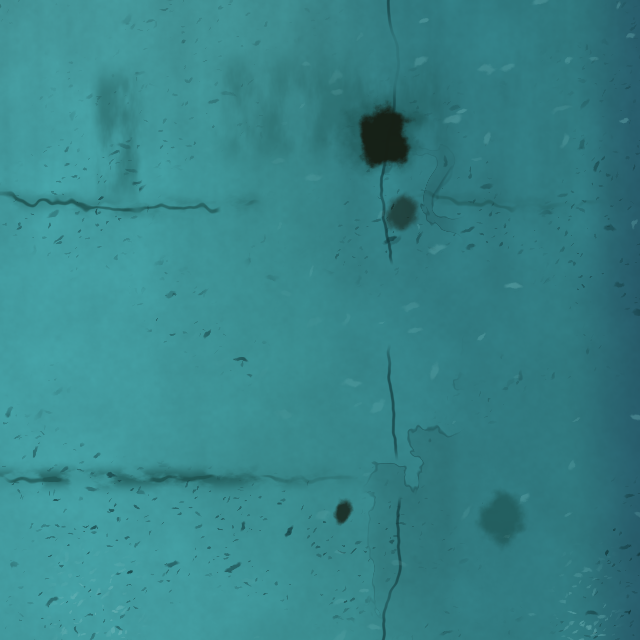
A WebGL 1 fragment shader for this texture:

```glsl
precision highp float;
// Weathered teal plaster wall with mouldy seams, a flaking crack, stains and chips.
uniform vec2 u_resolution;

const vec3 LIGHT_TEAL = vec3(0.262, 0.618, 0.635);
const vec3 MID_TEAL = vec3(0.225, 0.550, 0.562);
const vec3 DEEP_TEAL = vec3(0.188, 0.480, 0.505);
const vec3 EDGE_BLUE = vec3(0.150, 0.355, 0.415);
const vec3 MOULD = vec3(0.10, 0.30, 0.29);
const vec3 CHIP_DARK = vec3(0.06, 0.21, 0.22);
const vec3 RUST = vec3(0.085, 0.115, 0.075);
const vec3 CHIP_LIGHT = vec3(0.46, 0.73, 0.74);

float hash(vec2 p) {
  return fract(sin(dot(p, vec2(127.1, 311.7))) * 43758.5453);
}

float noise(vec2 p) {
  vec2 i = floor(p), f = fract(p);
  f = f * f * (3.0 - 2.0 * f);
  return mix(mix(hash(i), hash(i + vec2(1, 0)), f.x),
             mix(hash(i + vec2(0, 1)), hash(i + vec2(1, 1)), f.x), f.y);
}

float fbm(vec2 p) {
  float sum = 0.0, amp = 0.5;
  for (int i = 0; i < 5; i++) {
    sum += amp * noise(p);
    p = mat2(1.6, 1.2, -1.2, 1.6) * p + 7.3;
    amp *= 0.5;
  }
  return sum;
}

// Soft rectangle-like window from a to b along one axis.
float window(float x, float a, float b, float soft) {
  return smoothstep(a - soft, a + soft, x) * (1.0 - smoothstep(b - soft, b + soft, x));
}

// Scattered ragged flecks: one per grid cell, with random turn, size and strength.
float flecks(vec2 uv, float cells, float chance, float size, float seed) {
  vec2 p = uv * cells + 0.5 * (vec2(fbm(uv * 50.0), fbm(uv * 50.0 + 9.0)) - 0.5) * cells / 30.0;
  float cover = 0.0;
  for (int y = -1; y <= 1; y++) {
    for (int x = -1; x <= 1; x++) {
      vec2 cell = floor(p) + vec2(float(x), float(y));
      vec2 key = cell + seed;
      vec2 d = p - cell - vec2(hash(key), hash(key + 17.0));
      float turn = 1.6 * hash(key + 31.0) - 0.3;
      d = mat2(cos(turn), -sin(turn), sin(turn), cos(turn)) * d;
      float r = size * mix(0.35, 1.0, hash(key + 43.0));
      float shape = 1.0 - smoothstep(0.5, 1.1, length(d * vec2(0.6, 1.5)) / r);
      cover = max(cover, shape * step(hash(key + 59.0), chance) * mix(0.4, 1.0, hash(key + 71.0)));
    }
  }
  return cover;
}

// Ragged blot around a centre.
float stain(vec2 uv, vec2 center, vec2 radius, float soft) {
  float d = length((uv - center) / radius) + 1.3 * (fbm(uv * 38.0) - 0.5);
  return 1.0 - smoothstep(1.0 - soft, 1.0 + soft, d);
}

// Broken mould line along a horizontal joint, with a hazy band around it.
float seam(vec2 uv, float height, float wander, float haze) {
  float d = uv.y - height - wander * (fbm(vec2(uv.x * 9.0, height * 40.0)) - 0.5);
  float patches = smoothstep(0.40, 0.65, fbm(uv * vec2(24.0, 45.0)));
  float line = 1.0 - smoothstep(0.001, 0.005, abs(d + 0.012 * (noise(uv * 60.0) - 0.5)));
  return 0.55 * line * smoothstep(0.3, 0.6, noise(uv * vec2(28.0, 15.0)))
       + haze * exp(-d * d / 0.00022) * (0.3 + patches);
}

// Broad fade from bright left to bluish right, clouded and streaked.
vec3 wallColor(vec2 uv) {
  float cloud = fbm(uv * 3.5) - 0.5;
  float x = uv.x + 0.22 * cloud + 0.12 * (uv.y - 0.45);
  vec3 col = mix(LIGHT_TEAL, MID_TEAL, smoothstep(0.08, 0.52, x));
  col = mix(col, DEEP_TEAL, smoothstep(0.42, 0.76, x));
  col = mix(col, EDGE_BLUE, smoothstep(0.88, 1.02, uv.x + 0.06 * cloud));
  col = mix(col, vec3(0.27, 0.57, 0.58), 0.5 * smoothstep(0.65, 1.0, uv.y) * (1.0 - smoothstep(0.4, 0.7, uv.x)));
  float streak = fbm(uv * vec2(22.0, 3.0) + 4.0) - 0.5;
  col *= 1.0 + 0.14 * streak * smoothstep(0.35, 0.8, uv.y) + 0.10 * (fbm(uv * 14.0) - 0.5);
  return col * (1.0 + 0.05 * (fbm(uv * 110.0) - 0.5));
}

void main() {
  vec2 uv = gl_FragCoord.xy / u_resolution;
  vec3 col = wallColor(uv);
  float blotch = fbm(uv * 6.0 + 20.0);

  // Drips and dull patches in the upper half
  float drip = window(uv.x, 0.15, 0.22, 0.012) * window(uv.y, 0.70, 0.88, 0.03);
  float dull = window(uv.x, 0.34, 0.70, 0.03) * window(uv.y, 0.76, 0.90, 0.04);
  col = mix(col, MOULD, (0.4 * drip + 0.32 * dull) * smoothstep(0.3, 0.7, fbm(uv * vec2(30.0, 12.0))));

  // Horizontal joints
  float upper = seam(uv, 0.685, 0.05, 0.22) * (window(uv.x, -0.1, 0.40, 0.02) + 0.6 * window(uv.x, 0.66, 0.92, 0.04));
  float lower = seam(uv, 0.25, 0.02, 0.5) * (1.0 - smoothstep(0.30, 0.64, uv.x));
  col = mix(col, MOULD, clamp(upper + lower, 0.0, 0.85));

  // Vertical crack with flaking layers beside it
  float crackX = 0.612 + 0.07 * (fbm(vec2(uv.y * 7.0, 3.0)) - 0.5);
  float crack = 1.0 - smoothstep(0.0008, 0.0035, abs(uv.x - crackX));
  float layer = fbm(uv * vec2(11.0, 7.0) + 2.0 + 0.5 * noise(uv * 16.0)) - 0.48;
  float flakeZone = window(uv.x, 0.58, 0.71, 0.02) * window(uv.y, 0.05, 0.75, 0.05);
  col *= 1.0 + flakeZone * (0.09 * smoothstep(-0.006, 0.006, layer) - 0.07);
  col = mix(col, CHIP_DARK, 0.3 * flakeZone * (1.0 - smoothstep(0.002, 0.014, abs(layer))));
  col = mix(col, CHIP_DARK, 0.65 * crack * smoothstep(0.3, 0.65, noise(vec2(uv.y * 16.0, 8.0))));

  // Dark and light chips
  float chipZone = smoothstep(0.42, 0.60, blotch) * (1.0 - 0.6 * smoothstep(0.55, 0.95, uv.y));
  col = mix(col, CHIP_DARK, 0.75 * chipZone * flecks(uv, 32.0, 0.22, 0.24, 1.0));
  col = mix(col, CHIP_DARK, 0.5 * chipZone * flecks(uv, 85.0, 0.25, 0.30, 5.0));
  col = mix(col, CHIP_LIGHT, 0.35 * smoothstep(0.2, 0.8, uv.x) * flecks(uv, 24.0, 0.16, 0.24, 9.0));
  float bottom = 1.0 - smoothstep(0.04, 0.18, uv.y);
  float corners = window(uv.x, 0.09, 0.21, 0.03) + window(uv.x, 0.88, 0.95, 0.03);
  col = mix(col, CHIP_LIGHT, 0.5 * bottom * corners * flecks(uv, 80.0, 0.5, 0.4, 13.0));

  // Rust hole, its halo and smaller stains
  col = mix(col, MOULD, 0.55 * stain(uv, vec2(0.595, 0.787), vec2(0.055, 0.045), 0.5));
  col = mix(col, RUST, 0.95 * stain(uv, vec2(0.602, 0.785), vec2(0.034, 0.040), 0.22));
  col = mix(col, RUST, 0.6 * stain(uv, vec2(0.627, 0.664), vec2(0.020, 0.023), 0.4));
  col = mix(col, RUST, 0.8 * stain(uv, vec2(0.535, 0.199), vec2(0.013, 0.020), 0.25));
  col = mix(col, MOULD, 0.6 * stain(uv, vec2(0.785, 0.190), vec2(0.030, 0.034), 0.4));
  gl_FragColor = vec4(col, 1.0);
}
```
